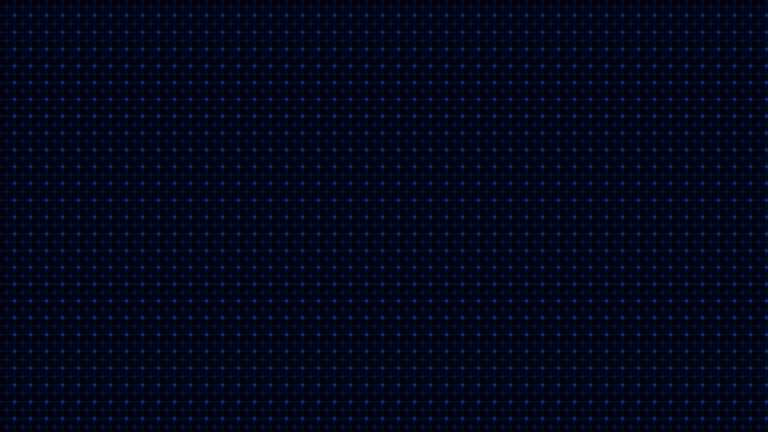
This pattern is drawn by a WebGL 1 fragment shader. Its source:

```glsl
precision highp float;
// Dark navy lattice of thin blue lines with a glowing node at each crossing,
// very faint lines at the half cells and a small tapered plus where those
// meet. All distances are measured in cell widths from the nearest repeat.

uniform vec2 u_resolution;

// Soft bell of the given radius, equal to one at zero distance.
float glow(float dist, float radius) {
  return exp(-dist * dist / (radius * radius));
}

// Coverage of a thin line of the given half width, smoothed over one pixel.
float stroke(float dist, float halfWidth, float pixel) {
  float low = max(abs(dist) - 0.5 * pixel, -halfWidth);
  float high = min(abs(dist) + 0.5 * pixel, halfWidth);
  return max(high - low, 0.0) / pixel;
}

// Signed offset to the nearest lattice point, in cell widths.
vec2 nearest(vec2 cell) {
  return (fract(cell + 0.5) - 0.5) * vec2(1.0, 1.05);
}

void main() {
  // 48 columns and about 25.7 rows, shifted to place the first lines.
  vec2 uv = gl_FragCoord.xy / u_resolution;
  vec2 cell = uv * vec2(48.0, 25.72) - vec2(0.91, 0.80);
  vec2 toNode = nearest(cell);
  vec2 toCentre = nearest(cell + 0.5);
  float pixel = 48.0 / u_resolution.x;

  // Main lines and the fainter ones halfway between them.
  vec2 mainLines = vec2(stroke(toNode.x, 0.045, pixel), stroke(toNode.y, 0.045, pixel));
  vec2 halfLines = vec2(stroke(toCentre.x, 0.045, pixel), stroke(toCentre.y, 0.045, pixel));
  vec3 colour = vec3(0.0, 0.01, 0.055);
  colour += vec3(0.0, 0.045, 0.115) * max(mainLines.x, mainLines.y);
  colour += vec3(0.0, 0.018, 0.045) * max(halfLines.x, halfLines.y);

  // Plus signs, whose arms fade towards their tips.
  float plusSign = max(halfLines.x * glow(toCentre.y, 0.17),
                       halfLines.y * glow(toCentre.x, 0.17));
  colour += vec3(0.0, 0.09, 0.22) * plusSign;

  // Glowing nodes.
  float node = glow(length(toNode), max(0.10, 0.6 * pixel));
  colour += vec3(0.0, 0.20, 0.47) * node;

  gl_FragColor = vec4(colour, 1.0);
}
```
